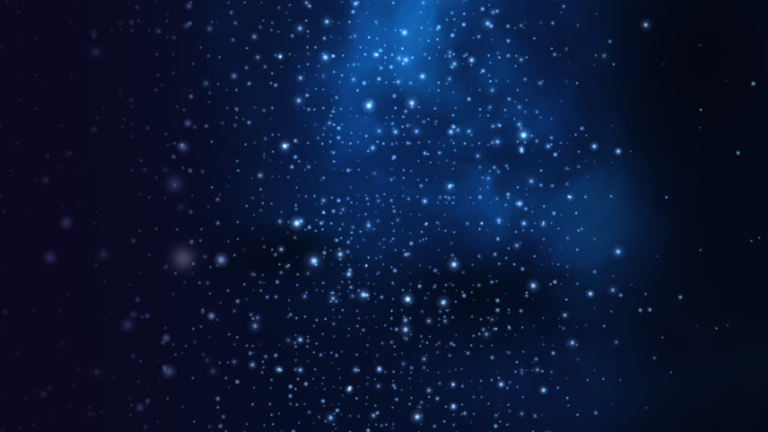
A Shadertoy shader for this texture:

```glsl
float hash(vec2 p) {
    return fract(sin(dot(p, vec2(127.1, 311.7))) * 43758.5453);
}

float noise(vec2 p) {
    vec2 i = floor(p), f = fract(p);
    f = f * f * (3.0 - 2.0 * f);
    return mix(mix(hash(i), hash(i + vec2(1, 0)), f.x),
               mix(hash(i + vec2(0, 1)), hash(i + vec2(1, 1)), f.x), f.y);
}

float fbm(vec2 p) {
    float sum = 0.0, amplitude = 0.5;
    for (int i = 0; i < 5; i++) {
        sum += amplitude * noise(p);
        p = mat2(1.6, 1.2, -1.2, 1.6) * p + 7.3;
        amplitude *= 0.5;
    }
    return sum;
}

// Soft elliptical cloud, 1 at its centre
float puff(vec2 p, vec2 centre, vec2 size) {
    vec2 d = (p - centre) / size;
    return exp(-dot(d, d));
}

vec3 nebula(vec2 p) {
    float warp = fbm(p * 3.0 + 4.0);
    vec2 q = p + 0.16 * (vec2(warp, fbm(p * 3.0 + 19.0)) - 0.48);
    float wisps = smoothstep(0.2, 0.75, fbm(q * 5.0 + warp));

    // Base: violet at the left, navy in the middle, near black at the right
    vec3 col = mix(vec3(0.042, 0.035, 0.130), vec3(0.022, 0.055, 0.155), smoothstep(0.1, 0.8, p.x));
    col = mix(col, vec3(0.018, 0.038, 0.100), smoothstep(1.25, 1.65, p.x));

    // Blue body, brightest at the top, then cyan strands
    float body = 0.75 * puff(q, vec2(0.98, 1.02), vec2(0.36, 0.38))
               + 0.62 * puff(q, vec2(0.83, 0.59), vec2(0.17, 0.20))
               + 0.40 * puff(q, vec2(1.13, 0.60), vec2(0.32, 0.26))
               + 0.26 * puff(q, vec2(1.36, 0.38), vec2(0.17, 0.26))
               + 0.17 * puff(q, vec2(1.28, 0.06), vec2(0.28, 0.13));
    col += vec3(0.025, 0.20, 0.41) * body * (0.5 + 0.75 * wisps);

    float strands = puff(q, vec2(1.00, 0.90), vec2(0.17, 0.24))
                  + 0.50 * puff(q, vec2(1.27, 0.56), vec2(0.18, 0.10))
                  + 0.35 * puff(q, vec2(1.40, 0.44), vec2(0.07, 0.17))
                  + 0.22 * puff(q, vec2(1.70, 0.12), vec2(0.14, 0.16));
    col += vec3(0.03, 0.15, 0.17) * strands * wisps;

    // Dark dust
    float dust = 0.55 * puff(q, vec2(0.69, 0.43), vec2(0.12, 0.08))
               + 0.45 * puff(q, vec2(1.13, 0.29), vec2(0.20, 0.10))
               + 0.40 * puff(q, vec2(1.60, 0.85), vec2(0.20, 0.22));
    return col * (1.0 - dust);
}

// One star at most per cell; those at the left are dim and out of focus
vec3 starLayer(vec2 p, float cells, float radius, float share, float gain) {
    vec2 id = floor(p * cells), local = fract(p * cells);
    vec2 seed = id + cells * 3.7;
    vec2 spot = 0.25 + 0.5 * vec2(hash(seed), hash(seed + 41.3));
    vec2 place = (id + spot) / cells;
    float d = length(local - spot) / cells;

    float crowd = 0.18 + 0.82 * puff(place, vec2(0.99, 0.5), vec2(0.42, 1.3));
    crowd *= 1.0 - 0.8 * smoothstep(1.35, 1.7, place.x);
    float present = step(hash(seed + 17.9), share * crowd);

    float focus = smoothstep(0.25, 0.75, place.x);
    float size = hash(seed + 73.1);
    float r = radius * (0.7 + 0.6 * size) * mix(1.8, 1.0, focus);
    float light = exp(-d * d / (r * r)) + 0.28 * exp(-d * d / (r * r * 7.0));
    light *= 1.0 - smoothstep(0.15, 0.25, d * cells);
    vec3 tint = mix(vec3(0.40, 0.42, 0.60), vec3(0.62, 0.83, 1.0), focus);
    return tint * light * present * gain * (0.35 + 0.65 * size) * mix(0.25, 1.0, focus);
}

void mainImage(out vec4 fragColor, in vec2 fragCoord) {
    vec2 p = fragCoord / iResolution.y;
    vec3 col = nebula(p);

    // Star layers from few and large to many and faint
    for (int i = 0; i < 4; i++) {
        float k = float(i);
        col += starLayer(p + k * 0.037, 11.0 * pow(1.65, k), 0.0046 * pow(0.76, k),
                         0.36 + 0.04 * k, 0.95 * pow(0.76, k));
    }

    // Blurred orbs at the left and a bright star near the middle
    col += vec3(0.23, 0.22, 0.24) * puff(p, vec2(0.424, 0.402), vec2(0.024));
    col += vec3(0.13, 0.13, 0.18) * puff(p, vec2(0.405, 0.574), vec2(0.017));
    col += vec3(0.55, 0.72, 0.85) * puff(p, vec2(0.727, 0.396), vec2(0.007));
    col += vec3(0.10, 0.17, 0.26) * puff(p, vec2(0.727, 0.396), vec2(0.019));

    fragColor = vec4(min(col, 1.0), 1.0);
}
```
